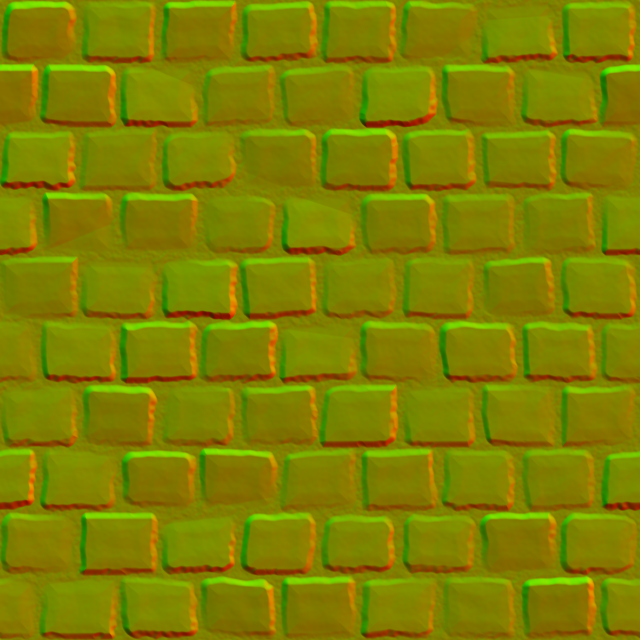
A WebGL 1 fragment shader for this texture map:

```glsl
precision highp float;
// Tangent-slope map (red = x, green = y) of worn stone blocks laid in running bond.

uniform vec2 u_resolution;

// Lengths are in row heights, so one canvas side is ROWS long.
const float COLUMNS = 8.0;
const float ROWS = 10.0;
const vec2 BLOCK_HALF = vec2(0.53, 0.422);
const float BLOCK_SHIFT = -0.02;
const float CORNER_MIN = 0.05;
const float CORNER_MAX = 0.17;
const float SIZE_JITTER = 0.025;
const float SIDE_SKEW = 0.07;
const float BEVEL = 0.115;
const float RAISE_MIN = 0.036;
const float RAISE_MAX = 0.098;
const float SHOULDER = 0.014;
const float SHOULDER_WIDTH = 0.24;
const vec2 TILT = vec2(0.06, 0.15);
const float EDGE_WAVE = 0.06;
const float EDGE_CHIP = 0.05;
const float FACE_GRAIN = 0.0018;
const float FACE_WAVE = 0.012;
const float MORTAR_GRAIN = 0.008;
const float SLOPE_STEP = 0.014;

vec2 hash2(vec2 p) {
  vec2 k = vec2(dot(p, vec2(127.1, 311.7)), dot(p, vec2(269.5, 183.3)));
  return fract(sin(k) * 43758.545);
}

float cornerGradient(vec2 lattice, vec2 offset, float period) {
  vec2 g = hash2(mod(lattice, period)) * 2.0 - 1.0;
  return dot(g, offset);
}

// Gradient noise that wraps at the canvas border; frequency must be whole.
float noise(vec2 p, float frequency) {
  float period = ROWS * frequency;
  p *= frequency;
  vec2 i = floor(p);
  vec2 f = p - i;
  vec2 w = f * f * f * (f * (f * 6.0 - 15.0) + 10.0);
  vec2 e = vec2(1.0, 0.0);
  float low = mix(cornerGradient(i, f, period),
                  cornerGradient(i + e.xy, f - e.xy, period), w.x);
  float high = mix(cornerGradient(i + e.yx, f - e.yx, period),
                   cornerGradient(i + e.xx, f - e.xx, period), w.x);
  return mix(low, high, w.y);
}

float roundedBox(vec2 p, vec2 halfSize, float radius) {
  vec2 d = abs(p) - halfSize + radius;
  return length(max(d, 0.0)) + min(max(d.x, d.y), 0.0) - radius;
}

float surfaceHeight(vec2 p) {
  // Running bond: every other row moves by half a block.
  float width = ROWS / COLUMNS;
  float row = floor(p.y);
  float column = (p.x - BLOCK_SHIFT) / width + 0.5 * (1.0 - mod(row, 2.0));
  vec2 id = vec2(mod(floor(column), COLUMNS), mod(row, ROWS));
  vec2 q = (vec2(fract(column), fract(p.y)) - 0.5) * vec2(width, 1.0);

  // Per-block variation
  vec2 sizeRandom = hash2(id + 17.0) - 0.5;
  vec2 skewRandom = hash2(id + 41.0) - 0.5;
  vec2 taperRandom = hash2(id + 73.0) - 0.5;
  vec2 tiltRandom = hash2(id + 97.0) + hash2(id + 131.0) - 1.0;
  vec2 shapeRandom = hash2(id + 159.0);

  // Uneven quadrilateral outline
  vec2 s = q + q.yx * skewRandom * SIDE_SKEW * 2.0;
  s += q.x * q.y * taperRandom * SIDE_SKEW * 2.0;
  vec2 halfSize = BLOCK_HALF + sizeRandom * SIZE_JITTER * 2.0;
  float corner = mix(CORNER_MIN, CORNER_MAX, shapeRandom.x);
  float edge = roundedBox(s, halfSize, corner);

  // Chips are strongest on the right and lower sides.
  float wear = smoothstep(0.6, 1.0, max(s.x / halfSize.x, -s.y / halfSize.y));
  edge += EDGE_WAVE * noise(p, 3.0);
  edge += EDGE_CHIP * mix(0.25, 1.0, wear) * noise(p, 8.0);

  // Keep each block inside its own cell.
  vec2 border = abs(q) - 0.5 * vec2(width, 1.0);
  edge = max(edge, max(border.x, border.y) + 0.5 * BEVEL);
  float block = 1.0 - smoothstep(-0.5 * BEVEL, 0.5 * BEVEL, edge);

  // Tilted face with soft shoulders above grainy mortar
  float raise = mix(RAISE_MIN, RAISE_MAX, shapeRandom.y * shapeRandom.y);
  float face = max(raise + dot(q, tiltRandom * TILT), 0.012);
  face -= SHOULDER * smoothstep(-SHOULDER_WIDTH, 0.0, edge);
  face += FACE_GRAIN * noise(p, 11.0) + FACE_WAVE * noise(p, 3.0);
  float mortar = MORTAR_GRAIN * (noise(p, 8.0) + 0.4 * noise(p, 17.0));
  return mix(mortar, face, block);
}

void main() {
  vec2 p = gl_FragCoord.xy / u_resolution * ROWS;
  float pixel = ROWS / min(u_resolution.x, u_resolution.y);
  float stepSize = max(SLOPE_STEP, 0.5 * pixel);
  vec2 e = vec2(stepSize, 0.0);

  // Central differences give the surface normal.
  vec2 slope = vec2(surfaceHeight(p + e.xy) - surfaceHeight(p - e.xy),
                    surfaceHeight(p + e.yx) - surfaceHeight(p - e.yx));
  vec3 normal = normalize(vec3(-slope / (2.0 * stepSize), 1.0));
  gl_FragColor = vec4(normal.xy * 0.5 + 0.5, 0.0, 1.0);
}
```
